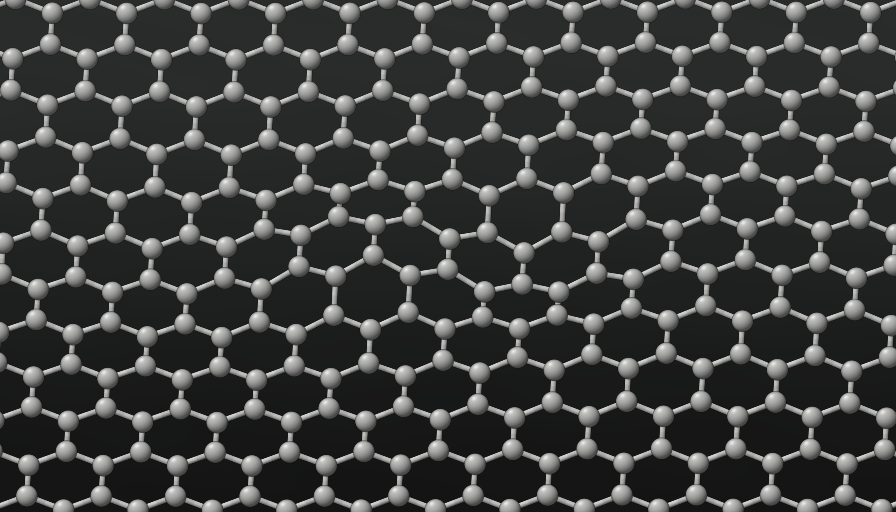
This pattern is drawn by a WebGL 2 fragment shader. Its source:

```glsl
#version 300 es
precision highp float;
// A sheet of grey balls joined by rods in a flattened honeycomb, over a dark gradient.
// Each lattice site owns one upright rod and two slanted ones; a smooth ripple
// shifts the sites up and down around the middle. Lengths are in canvas heights.

#define COLUMN_STEP 0.1453
#define ROW_STEP 0.08824
#define ROW_LEAN 0.0046
#define UPRIGHT vec2(0.0038, 0.0607)
#define LATTICE_ORIGIN vec2(0.8745, 0.4733)
#define RIPPLE_CENTER vec2(0.8767, 0.5023)
#define BALL_RADIUS 0.0213
#define ROD_RADIUS 0.0058
#define LIGHT_DIR normalize(vec3(-0.36, 0.55, 0.75))

uniform vec2 u_resolution;
out vec4 outColor;

// Opposed humps left and right of the center, with a weak reverse swell outside.
vec2 ripple(vec2 p) {
    vec2 d = p - RIPPLE_CENTER;
    float q = d.x * d.x + 4.4 * d.y * d.y;
    float strength = 0.43 * exp(-q / 0.0587) - 0.095 * exp(-q / 0.338);
    return p - vec2(0.0, d.x * strength);
}

// Undisplaced lower ball of a site; odd rows are shifted by half a column.
vec2 sitePosition(float column, float row) {
    float shift = 0.5 * mod(row, 2.0);
    return LATTICE_ORIGIN + vec2(COLUMN_STEP * (column + shift) + ROW_LEAN * row,
                                 ROW_STEP * row);
}

float litGrey(vec3 normal) {
    float diffuse = max(dot(normal, LIGHT_DIR), 0.0);
    float rim = mix(0.62, 1.0, smoothstep(0.0, 0.65, normal.z));
    return (0.30 + 0.46 * diffuse) * rim;
}

// Grey in x, coverage in y.
vec2 drawBall(vec2 p, vec2 center, float pixel) {
    vec2 d = (p - center) / BALL_RADIUS;
    float r = length(d);
    vec3 normal = vec3(d, sqrt(max(1.0 - r * r, 0.0)));
    normal = normalize(normal);
    float glint = pow(max(dot(normal, LIGHT_DIR), 0.0), 36.0);
    float cover = 1.0 - smoothstep(-0.7, 0.7, (r - 1.0) * BALL_RADIUS / pixel);
    return vec2(litGrey(normal) + 0.16 * glint, cover);
}

vec2 drawRod(vec2 p, vec2 a, vec2 b, float pixel) {
    vec2 axis = b - a;
    float along = clamp(dot(p - a, axis) / dot(axis, axis), 0.0, 1.0);
    vec2 d = (p - a - axis * along) / ROD_RADIUS;
    float r = length(d);
    vec3 normal = normalize(vec3(d, sqrt(max(1.0 - r * r, 0.0)) + 0.001));
    float cover = 1.0 - smoothstep(-0.7, 0.7, (r - 1.0) * ROD_RADIUS / pixel);
    // The two halves of a rod differ slightly in tone.
    float halfTone = mix(1.09, 1.0, smoothstep(0.46, 0.54, along));
    return vec2(litGrey(normal) * halfTone, cover);
}

void blend(inout vec2 layer, vec2 shape) {
    layer = vec2(mix(layer.x, shape.x, shape.y), max(layer.y, shape.y));
}

void main() {
    vec2 p = gl_FragCoord.xy / u_resolution.y;
    float pixel = 1.0 / u_resolution.y;

    // Background: dark gradient with faint mottling
    float height = smoothstep(-0.05, 0.95, p.y);
    vec3 color = mix(vec3(0.078, 0.078, 0.080), vec3(0.163, 0.172, 0.168), height);
    color += 0.003 * sin(p.x * 9.0 + 2.0 * sin(p.y * 13.0)) * sin(p.y * 31.0 + p.x * 4.0);

    // Nearby lattice sites
    float row0 = floor((p.y - LATTICE_ORIGIN.y) / ROW_STEP + 0.5);
    vec2 balls = vec2(0.0);
    vec2 rods = vec2(0.0);
    for (float dj = -2.0; dj <= 1.0; dj++) {
        float row = row0 + dj;
        float odd = mod(row, 2.0);
        float column0 = floor((p.x - sitePosition(0.0, row).x) / COLUMN_STEP + 0.5);
        for (float di = -1.0; di <= 1.0; di++) {
            float column = column0 + di;
            vec2 site = sitePosition(column, row);
            vec2 lower = ripple(site);
            vec2 upper = ripple(site + UPRIGHT);
            vec2 left = ripple(sitePosition(column - 1.0 + odd, row + 1.0));
            vec2 right = ripple(sitePosition(column + odd, row + 1.0));
            blend(rods, drawRod(p, upper, lower, pixel));
            blend(rods, drawRod(p, upper, left, pixel));
            blend(rods, drawRod(p, upper, right, pixel));
            blend(balls, drawBall(p, lower, pixel));
            blend(balls, drawBall(p, upper, pixel));
        }
    }

    // Balls cover the rod ends
    vec3 warmGrey = vec3(1.0, 1.0, 0.993);
    color = mix(color, rods.x * warmGrey, rods.y);
    color = mix(color, balls.x * warmGrey, balls.y);
    outColor = vec4(color, 1.0);
}
```
